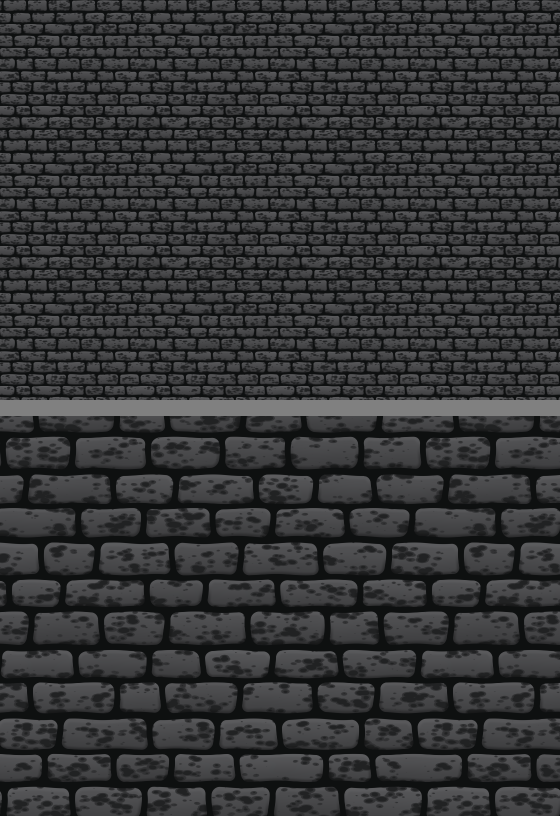
Top: the whole. Bottom: its middle third, enlarged.
Reproduce this texture procedurally as a Shadertoy shader.

```glsl
#define TILES 4.0        // tiles across the canvas
#define ROWS 12.0        // brick rows per tile; one unit is one row
#define BRICKS 6.0       // bricks per row of a tile
#define JITTER 0.34      // shift of the upright joints
#define GAP 0.085        // half width of the mortar
#define CORNER 0.20      // corner radius
#define WEAR 0.31        // amount of chipped surface
#define MORTAR vec3(0.055, 0.062, 0.064)
#define PIT vec3(0.130, 0.134, 0.137)
#define CHIP vec3(0.195, 0.197, 0.203)
#define FACE_LOW vec3(0.250, 0.251, 0.258)
#define FACE_HIGH vec3(0.318, 0.319, 0.327)

const float TURN = 6.2831853 / ROWS;

vec2 hash2(vec2 p) {
    return fract(sin(vec2(dot(p, vec2(127.1, 311.7)), dot(p, vec2(269.5, 183.3)))) * 43758.5);
}

// Distance to the nearest scattered point, repeating with the tile
float cellular(vec2 p, vec2 scale) {
    p *= scale;
    vec2 cell = floor(p);
    float nearest = 4.0;
    for (int y = -1; y <= 1; y++)
    for (int x = -1; x <= 1; x++) {
        vec2 c = cell + vec2(x, y);
        vec2 d = c + hash2(mod(c, ROWS * scale)) - p;
        nearest = min(nearest, dot(d, d));
    }
    return sqrt(nearest);
}

// Position of an upright joint along its row
float joint(float i, float row) {
    float shift = hash2(vec2(mod(i, BRICKS), mod(row, ROWS)) + 7.0).x - 0.5;
    return (i + 0.5 * mod(row, 2.0) + JITTER * shift) * ROWS / BRICKS;
}

vec3 wall(vec2 p, float px) {
    // Uneven courses and wavy brick edges
    vec2 q = p;
    q.y += 0.05 * sin(TURN * 5.0 * p.y + 1.0) + 0.02 * sin(TURN * (7.0 * p.x + 4.0 * p.y));
    q.x += 0.03 * sin(TURN * (9.0 * p.y - 3.0 * p.x));

    // Brick under this point
    float row = floor(q.y);
    float i = floor(q.x * BRICKS / ROWS - 0.5 * mod(row, 2.0));
    if (q.x < joint(i, row)) i -= 1.0;
    else if (q.x >= joint(i + 1.0, row)) i += 1.0;
    float left = joint(i, row), right = joint(i + 1.0, row);
    vec2 id = vec2(mod(i, BRICKS), mod(row, ROWS));
    float down = q.y - row;

    // Rounded box
    vec2 halfSize = vec2(0.5 * (right - left), 0.5) - GAP;
    vec2 b = abs(vec2(q.x - 0.5 * (left + right), down - 0.5)) - halfSize + CORNER;
    float d = length(max(b, 0.0)) + min(max(b.x, b.y), 0.0) - CORNER;

    // Face shading with a lit upper rim
    vec3 color = mix(FACE_HIGH, FACE_LOW, smoothstep(0.1, 0.95, down));
    color *= 0.95 + 0.10 * hash2(id + 31.0).y;
    color += 0.03 * smoothstep(-0.14, -0.05, d) * smoothstep(0.35, 0.15, down);

    // Flat ragged chips, denser towards the lower side
    float flake = 0.55 * cellular(p, vec2(1.0, 2.0)) + 0.45 * cellular(p + 3.7, vec2(3.0, 6.0));
    float level = WEAR + 0.10 * down + 0.08 * (hash2(id + 53.0).x - 0.5);
    float soft = 0.02 + 0.5 * px;
    color = mix(color, CHIP, smoothstep(soft, -soft, flake - level));
    color = mix(color, PIT, smoothstep(soft, -soft, flake - level + 0.09));

    // Dark brick edge and mortar
    color *= 1.0 - 0.3 * smoothstep(-0.12, 0.0, d) * smoothstep(0.3, 0.8, down);
    return mix(color, MORTAR, smoothstep(-0.6 * px, 0.6 * px, d));
}

void mainImage(out vec4 fragColor, in vec2 fragCoord) {
    float px = TILES * ROWS / iResolution.x;
    vec2 p = vec2(fragCoord.x, iResolution.y - fragCoord.y) * px;

    // Four samples per pixel
    vec3 color = vec3(0.0);
    for (int k = 0; k < 4; k++) {
        vec2 offset = vec2(k % 2, k / 2) * 0.5 - 0.25;
        color += wall(p + offset * px, 0.5 * px);
    }
    fragColor = vec4(color / 4.0, 1.0);
}
```
